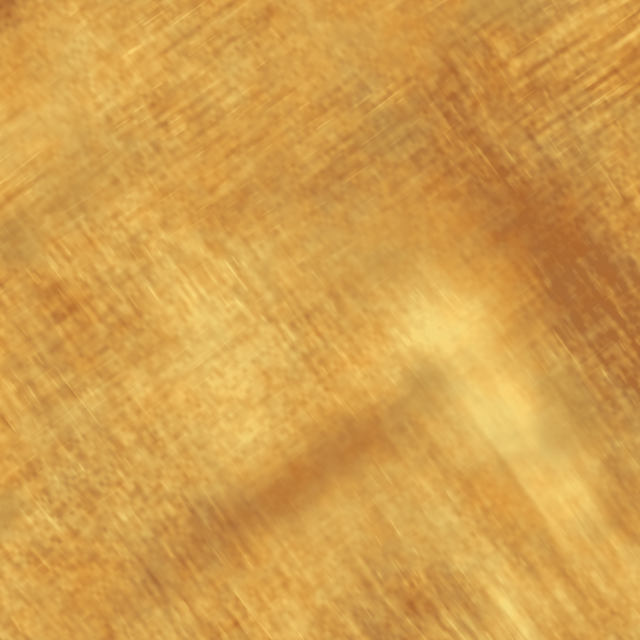
This texture is drawn by a Shadertoy shader. Its source:

```glsl
// Brushed gold leaf: cloudy amber sheen crossed by two directions of fine streaks.

#define BRUSH_ANGLE 0.60    // main brushing direction, radians
#define ANGLE_SPREAD 0.34   // wander between streak layers
#define STREAK_LAYERS 8
#define STREAK_GAIN 0.72
#define SCRATCH_GAIN 1.00
#define SHEEN_GAIN 1.45
#define CLOUD_GAIN 0.80
#define GRAIN_GAIN 0.68
#define DARK_GOLD vec3(0.73, 0.485, 0.225)
#define MID_GOLD vec3(0.845, 0.633, 0.295)
#define LIGHT_GOLD vec3(0.94, 0.78, 0.42)
#define TARNISH vec3(0.70, 0.55, 0.29)

float hash(vec2 p) {
    vec3 q = fract(p.xyx * 0.1031);
    q += dot(q, q.yzx + 33.33);
    return fract((q.x + q.y) * q.z);
}

// Value noise in -1..1
float noise(vec2 p) {
    vec2 cell = floor(p), f = fract(p);
    f = f * f * (3.0 - 2.0 * f);
    float low = mix(hash(cell), hash(cell + vec2(1, 0)), f.x);
    float high = mix(hash(cell + vec2(0, 1)), hash(cell + vec2(1, 1)), f.x);
    return 2.0 * mix(low, high, f.y) - 1.0;
}

// Coordinates with x along the given direction
vec2 alongAngle(vec2 p, float angle) {
    float c = cos(angle), s = sin(angle);
    return vec2(c * p.x + s * p.y, c * p.y - s * p.x);
}

float fbm(vec2 p) {
    float sum = 0.0, gain = 0.6;
    for (int i = 0; i < 4; i++) {
        sum += gain * noise(p);
        p = alongAngle(p, 0.9) * 2.03 + 11.7;
        gain *= 0.5;
    }
    return sum;
}

// Soft spot stretched along (x) and across (y) the brushing direction
float sheen(vec2 p, vec2 center, vec2 radii) {
    vec2 d = alongAngle(p - center, BRUSH_ANGLE) / radii;
    return exp(-dot(d, d));
}

// Broad light and shade
float broadTone(vec2 uv) {
    vec2 p = uv + 0.03 * vec2(fbm(uv * 6.0), fbm(uv * 6.0 + 40.0));
    float tone = 0.0;
    tone -= 1.5 * sheen(p, vec2(0.46, 0.24), vec2(0.27, 0.055));
    tone -= 1.7 * sheen(p, vec2(0.90, 0.58), vec2(0.10, 0.25));
    tone -= 0.8 * sheen(p, vec2(0.64, 0.03), vec2(0.18, 0.07));
    tone -= 0.7 * sheen(p, vec2(0.72, 0.84), vec2(0.22, 0.14));
    tone -= 1.8 * sheen(p, vec2(0.00, 1.00), vec2(0.07, 0.03));
    tone += 1.7 * sheen(p, vec2(0.85, 0.29), vec2(0.06, 0.22));
    tone += 1.1 * sheen(p, vec2(0.77, 0.10), vec2(0.05, 0.10));
    tone += 1.1 * sheen(p, vec2(0.68, 0.48), vec2(0.14, 0.06));
    tone += 0.9 * sheen(p, vec2(0.34, 0.45), vec2(0.08, 0.24));
    tone += 0.6 * sheen(p, vec2(0.18, 0.90), vec2(0.16, 0.10));
    return SHEEN_GAIN * tone + CLOUD_GAIN * fbm(alongAngle(uv, 0.2) * 6.5 + 5.0);
}

// Patches of brushing; the rising direction rules the top, the steep one the rest
float streakTone(vec2 uv) {
    float tone = 0.0;
    float top = smoothstep(0.55, 0.90, uv.y + 0.1 * noise(uv * 4.0 + 3.0));
    for (int i = 0; i < STREAK_LAYERS; i++) {
        float id = float(i);
        float steep = mod(id, 2.0);
        float wander = hash(vec2(id, 7.0)) - 0.5;
        vec2 q = alongAngle(uv, BRUSH_ANGLE - 1.6 * steep + ANGLE_SPREAD * wander);
        q.y += 0.006 * noise(uv * 5.0 + id);
        float width = mix(75.0, 150.0, hash(vec2(id, 3.0)));
        float patches = smoothstep(-0.25, 0.65, noise(uv * 5.0 + 17.3 * id));
        float share = mix(mix(0.35, 1.0, top), mix(1.0, 0.45, top), steep);
        float line = noise(q * vec2(width * 0.12, width) + 31.0 * id);
        float scratch = smoothstep(0.60, 0.95, noise(q * vec2(24.0, 150.0) + 53.0 * id));
        tone += patches * share * (STREAK_GAIN * line + SCRATCH_GAIN * scratch);
    }
    return tone - 0.08;
}

// Long polished bands running down the bright corner
float bandTone(vec2 uv) {
    vec2 q = alongAngle(uv, BRUSH_ANGLE - 1.55);
    float bands = noise(q * vec2(3.5, 48.0)) + 0.6 * noise(q * vec2(5.0, 95.0) + 20.0);
    return 1.1 * bands * sheen(uv, vec2(0.85, 0.20), vec2(0.13, 0.22));
}

void mainImage(out vec4 fragColor, in vec2 fragCoord) {
    vec2 uv = fragCoord / iResolution.y;

    // Fine mottling, fading in the polished areas
    vec2 g = alongAngle(uv, BRUSH_ANGLE - 1.4) * 155.0;
    float rough = 0.75 + 0.35 * noise(uv * 5.0 + 70.0);
    float grain = noise(g * vec2(0.7, 1.0)) + 0.6 * noise(alongAngle(g, 0.8) * 0.45 + 9.0);

    float polished = sheen(uv, vec2(0.48, 0.25), vec2(0.28, 0.07));
    polished += sheen(uv, vec2(0.84, 0.26), vec2(0.10, 0.22));
    float detail = streakTone(uv) + GRAIN_GAIN * rough * grain;
    float tone = broadTone(uv) + bandTone(uv) + detail * (1.0 - 0.65 * min(polished, 1.0));

    // Gold ramp, with warmer and paler drifts
    vec3 gold = tone < 0.0
        ? mix(MID_GOLD, DARK_GOLD, min(-tone / 1.65, 1.45))
        : mix(MID_GOLD, LIGHT_GOLD, min(tone / 1.75, 1.3));
    float warmth = fbm(uv * 9.0 + 23.0) + 0.5 * noise(g * 0.3 + 80.0);
    gold += vec3(0.014, -0.022, -0.038) * warmth;

    // Dull greyish spots
    float dull = smoothstep(0.3, 0.8, fbm(uv * 5.0 + 61.0));
    dull += 0.8 * sheen(uv, vec2(0.12, 0.70), vec2(0.08, 0.05));
    dull += 0.6 * sheen(uv, vec2(0.60, 0.59), vec2(0.06, 0.04));
    gold = mix(gold, TARNISH, 0.5 * min(dull, 1.0));

    fragColor = vec4(clamp(gold, 0.0, 1.0), 1.0);
}
```
